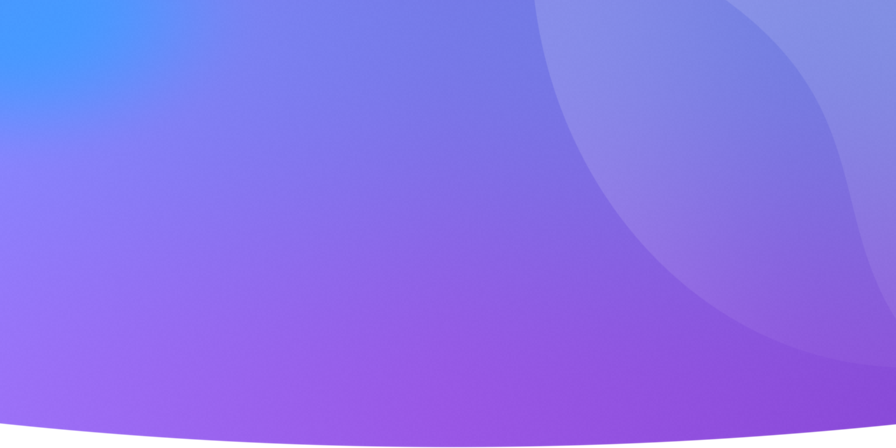
Give the GLSL for this background, as a WebGL 1 fragment shader.

```glsl
precision highp float;
// Blue-to-violet gradient with translucent petals and a curved white lower edge.
uniform vec2 u_resolution;

// Sine-free hash for a faint surface grain
float hash(vec2 p) {
  vec3 q = fract(vec3(p.xyx) * 0.1031);
  q += dot(q, q.yzx + 33.33);
  return fract((q.x + q.y) * q.z);
}

// Approximate signed distance to an ellipse, negative inside
float ellipse(vec2 p, vec2 radii) {
  vec2 e = p / radii;
  float k = length(e);
  return (k - 1.0) * k / max(length(e / radii), 0.001);
}

// Blends left, middle and right colours over x from 0 to 2
vec3 threeStops(vec3 left, vec3 middle, vec3 right, float x) {
  return mix(mix(left, middle, min(x, 1.0)), right, max(x - 1.0, 0.0));
}

void main() {
  vec2 p = gl_FragCoord.xy / u_resolution * vec2(2.0, 1.0);
  float pixel = 1.0 / u_resolution.y;

  // Background gradient
  vec3 top = threeStops(vec3(0.50, 0.55, 1.00), vec3(0.46, 0.48, 0.91),
                        vec3(0.42, 0.48, 0.87), p.x);
  vec3 bottom = threeStops(vec3(0.61, 0.44, 0.97), vec3(0.60, 0.34, 0.90),
                           vec3(0.54, 0.29, 0.85), p.x);
  vec3 color = mix(bottom, top, smoothstep(0.0, 1.0, p.y));

  // Blue glow in the upper left corner
  float glow = 1.0 - smoothstep(0.25, 1.1, length(vec2(p.x, 1.0 - p.y) / vec2(0.56, 0.36)));
  color = mix(color, vec3(0.28, 0.60, 1.00), glow);

  // Large petal, brightest along its left rim
  float petal = ellipse(p - vec2(2.025, 1.13), vec2(0.84, 0.95));
  float petalLight = mix(0.14, 0.04, smoothstep(1.2, 1.85, p.x));
  color = mix(color, vec3(1.0), petalLight * smoothstep(pixel, -pixel, petal));

  // Inner fold bounded by an S-curve
  float d = 0.55 - p.y;
  float slope = 0.25 + 5.55 * d * d;
  float fold = (p.x - 1.901 - 0.25 * d - 1.85 * d * d * d) / sqrt(1.0 + slope * slope);
  color = mix(color, vec3(1.0), mix(0.04, 0.12, p.y) * smoothstep(-pixel, pixel, fold)
              * smoothstep(pixel, -pixel, petal));

  // Fine grain
  color += (hash(floor(p * 256.0)) - 0.5) * 0.008;

  // White below the shallow arc
  float fromMiddle = (p.x - 1.01) / 1.01;
  float arc = 0.002 + 0.053 * fromMiddle * fromMiddle;
  color = mix(vec3(1.0), color, smoothstep(-pixel, pixel, p.y - arc));

  gl_FragColor = vec4(color, 1.0);
}
```
